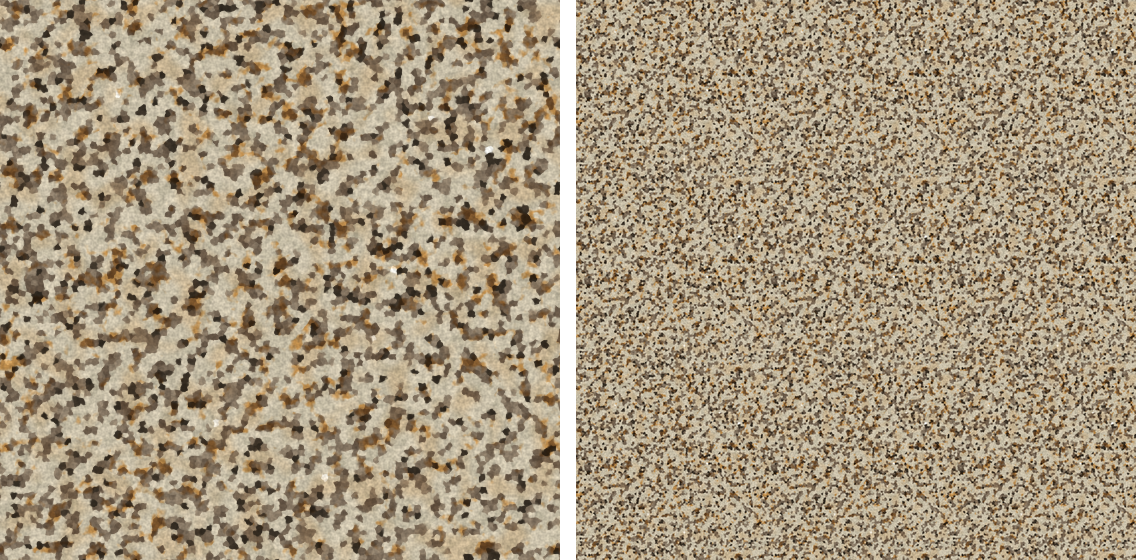
Left, the tile; right, the same tile 3 across and 3 down.
Write a Shadertoy shader that draws this texture.

```glsl
const vec3 CREAM = vec3(0.82, 0.78, 0.69);
const vec3 GREY_FELDSPAR = vec3(0.71, 0.68, 0.59);
const vec3 PALE_QUARTZ = vec3(0.58, 0.52, 0.44);
const vec3 DARK_QUARTZ = vec3(0.37, 0.31, 0.25);
const vec3 BIOTITE = vec3(0.18, 0.155, 0.12);
const vec3 GLINT = vec3(0.95, 0.95, 0.93);
const vec3 RUST_TINT = vec3(0.90, 0.66, 0.34);

const float GRAINS = 92.0;             // crystals across the canvas
const vec2 CLUMPS = vec2(30.0, 23.0);  // repeats across and along the diagonal
const float EDGE_SHARPNESS = 13.0;
const float QUARTZ_LEVEL = 0.10;
const float BIOTITE_LEVEL = 0.30;
const float GLINT_CHANCE = 0.0012;
const float RUST_AMOUNT = 0.85;
const float WARP = 0.0032;
const float MOTTLE = 0.16;

// Integer hash giving two values from 0 to 1
vec2 hash2(vec2 cell, float seed) {
    uvec2 q = uvec2(ivec2(cell)) * uvec2(1597u, 3571u) + uint(seed) * 7919u;
    uint h = (q.x ^ (q.y << 11)) * 747796405u + q.y * 2891u;
    h = ((h >> 15) ^ h) * 277803737u;
    h = ((h >> 13) ^ h) * 668265263u;
    h ^= h >> 16;
    return vec2(h & 65535u, h >> 16) / 65535.0;
}

float cornerSlope(vec2 corner, vec2 offset, vec2 period, float seed) {
    float angle = 6.28319 * hash2(mod(corner, period), seed).x;
    return dot(vec2(cos(angle), sin(angle)), offset);
}

// Gradient noise that wraps after the given whole period
float gradientNoise(vec2 p, vec2 period, float seed) {
    vec2 i = floor(p), f = p - i;
    vec2 u = f * f * f * (f * (f * 6.0 - 15.0) + 10.0);
    vec2 e = vec2(1.0, 0.0);
    float low = mix(cornerSlope(i, f, period, seed),
                    cornerSlope(i + e.xy, f - e.xy, period, seed), u.x);
    float high = mix(cornerSlope(i + e.yx, f - e.yx, period, seed),
                     cornerSlope(i + e.xx, f - e.xx, period, seed), u.x);
    return mix(low, high, u.y);
}

float wrapNoise(vec2 uv, float repeats, float seed) {
    return gradientNoise(uv * repeats, vec2(repeats), seed);
}

// Dark mineral clusters, slightly stretched along the rising diagonal
float clumpField(vec2 uv) {
    vec2 diagonal = vec2(uv.x - uv.y, uv.x + uv.y);
    return gradientNoise(diagonal * CLUMPS, CLUMPS, 1.0)
         + 0.5 * wrapNoise(uv, 71.0, 2.0)
         + 0.12 * wrapNoise(uv, 6.0, 3.0);
}

vec3 grainColor(vec2 center, vec2 id) {
    vec2 pick = hash2(id, 5.0);
    vec2 shade = hash2(id, 6.0);
    float level = clumpField(center) + 0.40 * (pick.x - 0.5);
    float black = wrapNoise(center, 53.0, 7.0) + 0.5 * (pick.y - 0.5);

    float greyness = shade.x * 0.6 + 0.9 * wrapNoise(center, 37.0, 8.0);
    vec3 color = mix(CREAM, GREY_FELDSPAR, clamp(greyness, 0.0, 1.0));
    if (level > QUARTZ_LEVEL) color = mix(PALE_QUARTZ, DARK_QUARTZ, shade.x);
    if (level > QUARTZ_LEVEL - 0.1 && black > BIOTITE_LEVEL)
        color = mix(BIOTITE, DARK_QUARTZ, 0.4 * shade.x);
    if (shade.y < GLINT_CHANCE) color = GLINT;
    return color;
}

// Voronoi crystals blended narrowly where they meet
vec3 crystals(vec2 uv) {
    vec2 p = uv * GRAINS, base = floor(p);
    vec3 sum = vec3(0.0);
    float total = 0.0;
    for (int y = -1; y <= 1; y++)
    for (int x = -1; x <= 1; x++) {
        vec2 cell = base + vec2(x, y);
        vec2 id = mod(cell, GRAINS);
        vec2 center = cell + 0.1 + 0.8 * hash2(id, 4.0);
        float weight = exp(-EDGE_SHARPNESS * distance(p, center));
        sum += weight * grainColor(center / GRAINS, id);
        total += weight;
    }
    return sum / total;
}

void mainImage(out vec4 fragColor, in vec2 fragCoord) {
    vec2 uv = fragCoord / iResolution.xy;

    // Ragged crystal outlines
    vec2 ragged = uv + WARP * vec2(wrapNoise(uv, 150.0, 9.0), wrapNoise(uv, 150.0, 10.0));
    vec3 color = crystals(ragged);

    // Iron stains bleeding out of the dark clusters
    float patches = wrapNoise(uv, 27.0, 11.0) + 0.45 * wrapNoise(uv, 83.0, 12.0)
                  + 0.3 * wrapNoise(uv, 5.0, 13.0);
    float halo = smoothstep(-0.20, 0.15, clumpField(ragged));
    float rust = halo * smoothstep(0.0, 0.42, patches);
    float warmth = 0.22 * smoothstep(-0.1, 0.4, wrapNoise(uv, 19.0, 14.0));
    color *= mix(vec3(1.0), RUST_TINT, max(RUST_AMOUNT * rust, warmth));

    // Fine mineral mottling
    float mottle = wrapNoise(uv, 125.0, 15.0) + 0.8 * wrapNoise(uv, 241.0, 16.0);
    color *= 1.0 + MOTTLE * mottle;

    fragColor = vec4(clamp(color, 0.0, 1.0), 1.0);
}
```
